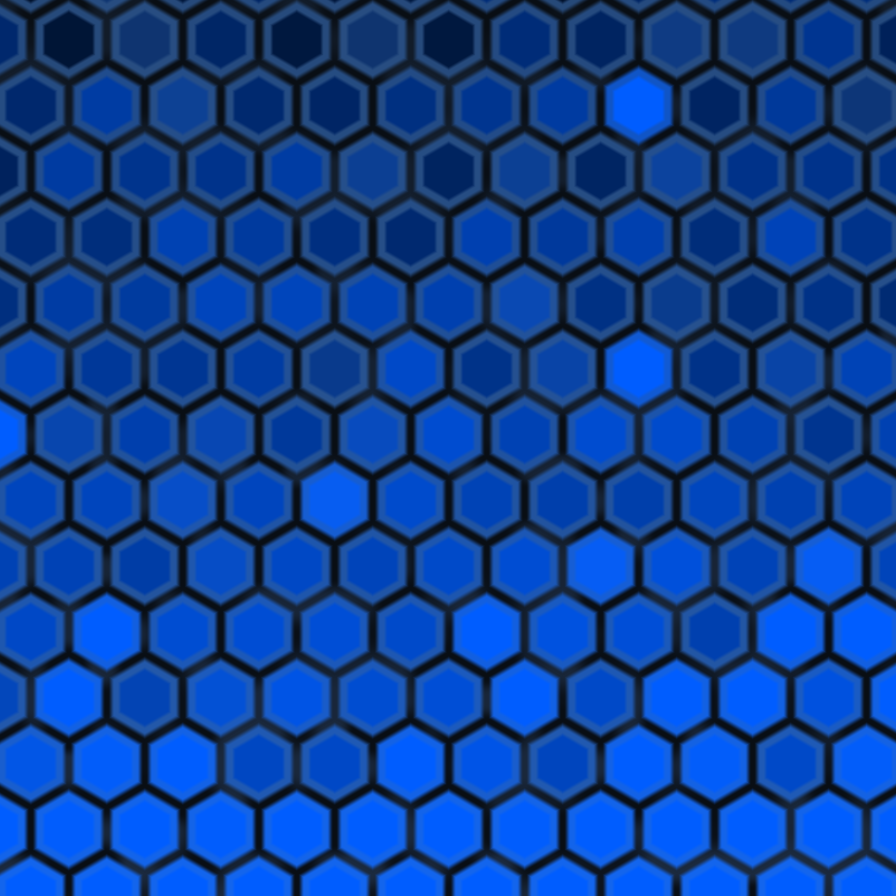
Reproduce this pattern procedurally as a Shadertoy shader.

```glsl
// Honeycomb of blue tiles with slate rims and dark grout, glowing toward the bottom.
// Two interleaved rectangular grids give the nearest hexagon; a sine hash per cell
// varies its brightness, and value noise makes the grout uneven.

const float PITCH = 0.0848;                  // distance between neighbouring centres
const vec2 ANCHOR = vec2(0.0768, 0.9557);    // centre of one tile in the top row
const vec2 LATTICE = vec2(1.0, 1.73205);     // period of each rectangular grid

const vec3 DEEP_BLUE = vec3(0.0, 0.065, 0.17);
const vec3 BRIGHT_BLUE = vec3(0.0, 0.365, 1.0);
const vec3 RIM_SLATE = vec3(0.20, 0.37, 0.60);
const vec3 GROUT_DARK = vec3(0.035, 0.055, 0.08);
const vec3 GROUT_SLATE = vec3(0.13, 0.20, 0.30);

float hash(vec2 p) {
    return fract(sin(dot(p, vec2(127.1, 311.7))) * 43758.5453);
}

float valueNoise(vec2 p) {
    vec2 cell = floor(p);
    vec2 f = fract(p);
    f = f * f * (3.0 - 2.0 * f);
    float low = mix(hash(cell), hash(cell + vec2(1.0, 0.0)), f.x);
    float high = mix(hash(cell + vec2(0.0, 1.0)), hash(cell + vec2(1.0, 1.0)), f.x);
    return mix(low, high, f.y);
}

// Centre of the pointy-topped hexagon that contains p
vec2 hexCentre(vec2 p) {
    vec2 a = floor(p / LATTICE + 0.5) * LATTICE;
    vec2 b = (floor(p / LATTICE) + 0.5) * LATTICE;
    vec2 toA = p - a;
    vec2 toB = p - b;
    return dot(toA, toA) < dot(toB, toB) ? a : b;
}

// 0 at the centre, 1 on the cell border
float hexRadius(vec2 p) {
    p = abs(p);
    return 2.0 * max(p.x, dot(p, vec2(0.5, 0.86603)));
}

float edge(float border, float softness, float x) {
    return smoothstep(border - softness, border + softness, x);
}

// Brightness of a tile: rises with depth, with random fully lit tiles
float tileLevel(vec2 id, float depth) {
    float base = mix(0.20, 0.88, pow(depth, 0.7));
    float spread = mix(0.46, 0.22, depth);
    float level = base + spread * (hash(id) - 0.5);
    float litChance = 1.25 * pow(depth, 5.0);
    float lit = step(hash(id + 37.0), litChance);
    return clamp(mix(level, 1.0, lit), 0.0, 1.0);
}

void mainImage(out vec4 fragColor, in vec2 fragCoord) {
    vec2 uv = fragCoord / iResolution.y;
    vec2 p = (uv - ANCHOR) / PITCH;
    float pixel = 2.0 / (PITCH * iResolution.y);

    vec2 centre = hexCentre(p);
    vec2 id = floor(2.0 * centre / LATTICE + 0.5);
    float radius = hexRadius(p - centre);
    float depth = clamp(1.0 - ANCHOR.y - centre.y * PITCH, 0.0, 1.0);

    // Tile face, with a slight greyish tint on some tiles
    float level = tileLevel(id, depth);
    vec3 face = mix(DEEP_BLUE, BRIGHT_BLUE, level);
    float greyTint = 0.30 * step(0.82, hash(id + 71.0)) * (1.0 - depth);
    face = mix(face, RIM_SLATE, greyTint);

    // Rim takes on more of the face colour as the tile brightens
    vec3 rim = mix(RIM_SLATE, face, 0.15 + 0.50 * level * level);
    rim *= mix(0.88, 1.08, depth);

    // Uneven grout between tiles
    float mottling = smoothstep(0.35, 0.85, valueNoise(p * 2.3 + 19.0));
    vec3 grout = mix(GROUT_DARK, GROUT_SLATE, mottling * mix(0.35, 0.75, depth));

    vec3 color = mix(face, rim, edge(0.66, max(0.06, pixel), radius));
    color = mix(color, grout, edge(0.88, max(0.085, pixel), radius));
    fragColor = vec4(color, 1.0);
}
```
